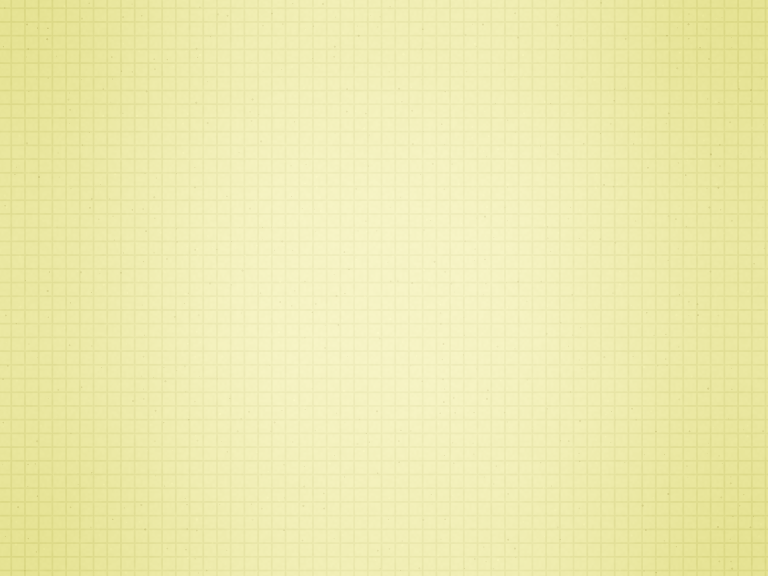
A Shadertoy shader for this pattern:

```glsl
// Yellowed graph paper: a fine square grid with soft worn lines, grain, specks and darker margins.

const float PI = 3.14159265;
const vec2 GRID_CELLS = vec2(56.0, 42.0);
const vec2 GRID_PHASE = vec2(0.82, 0.40);
const float LINE_HALF_WIDTH = 0.065;
const vec3 PAPER_LIGHT = vec3(0.965, 0.955, 0.772);
const vec3 PAPER_DARK = vec3(0.900, 0.888, 0.575);
const vec3 INK_ABSORPTION = vec3(0.80, 0.80, 1.10);

float hash(vec2 cell, float seed) {
    vec3 q = fract(vec3(cell.xyx) * vec3(0.1031, 0.1030, 0.0973) + seed * 0.1379);
    q += dot(q, q.yzx + 33.33);
    return fract((q.x + q.y) * q.z);
}

// Value noise that wraps after a whole number of cells.
float tiledNoise(vec2 uv, vec2 cells, float seed) {
    vec2 p = uv * cells;
    vec2 i = floor(p);
    vec2 f = p - i;
    f = f * f * (3.0 - 2.0 * f);
    vec2 a = mod(i, cells);
    vec2 b = mod(i + 1.0, cells);
    float low = mix(hash(a, seed), hash(vec2(b.x, a.y), seed), f.x);
    float high = mix(hash(vec2(a.x, b.y), seed), hash(b, seed), f.x);
    return mix(low, high, f.y);
}

// Periodic darkening, strongest at the left and right margins.
float marginShade(vec2 uv) {
    vec2 edge = pow(cos(PI * uv), vec2(2.0));
    edge = 0.5 + 0.5 * cos(2.0 * PI * uv);
    return 0.70 * pow(edge.x, 1.6) + 0.30 * pow(edge.y, 1.5);
}

// Coverage of the vertical (x) and horizontal (y) rules.
vec2 gridLines(vec2 uv, vec2 cells, vec2 phase, float halfWidth) {
    vec2 pixel = cells / iResolution.xy;
    vec2 d = abs(fract(uv * cells - phase + 0.5) - 0.5);
    vec2 soft = max(pixel, vec2(0.06));
    return clamp(0.5 + (halfWidth - d) / soft, 0.0, 1.0);
}

// Sparse round flecks, each kept inside its own cell.
float specks(vec2 uv, vec2 cells, float density, float seed) {
    vec2 p = uv * cells;
    vec2 id = mod(floor(p), cells);
    vec2 center = 0.25 + 0.5 * vec2(hash(id, seed), hash(id, seed + 1.0));
    float radius = mix(0.04, 0.10, hash(id, seed + 2.0));
    float pixel = cells.y / iResolution.y;
    float d = length(fract(p) - center) - radius;
    float present = step(hash(id, seed + 3.0), density);
    float strength = mix(0.4, 1.0, hash(id, seed + 4.0));
    return present * strength * (1.0 - smoothstep(-0.5 * pixel, 0.5 * pixel, d));
}

void mainImage(out vec4 fragColor, in vec2 fragCoord) {
    vec2 uv = fragCoord / iResolution.xy;
    float shade = marginShade(uv);

    // Paper with broad mottling and fine grain.
    float mottle = tiledNoise(uv, vec2(16.0, 12.0), 1.0) - 0.5;
    float grain = tiledNoise(uv, vec2(320.0, 240.0), 2.0) - 0.5;
    vec3 color = mix(PAPER_LIGHT, PAPER_DARK, clamp(shade + 0.04 * mottle, 0.0, 1.0));
    color += grain * vec3(0.010, 0.010, 0.014);

    // Rules fade in the middle and wear unevenly along their length.
    vec2 rules = gridLines(uv, GRID_CELLS, GRID_PHASE, LINE_HALF_WIDTH);
    vec2 wear = vec2(tiledNoise(uv, vec2(56.0, 84.0), 3.0),
                     tiledNoise(uv, vec2(112.0, 42.0), 4.0));
    rules *= mix(vec2(0.75), vec2(1.15), wear);
    float ink = max(rules.x, rules.y) * mix(0.032, 0.052, shade);
    color -= ink * INK_ABSORPTION;

    // Dark and pale flecks in the paper.
    float darkFlecks = specks(uv, vec2(72.0, 54.0), 0.14, 5.0);
    float paleFlecks = specks(uv, vec2(64.0, 48.0), 0.10, 11.0);
    color -= darkFlecks * mix(0.06, 0.10, shade) * vec3(0.9, 1.0, 1.1);
    color += paleFlecks * 0.02;

    fragColor = vec4(clamp(color, 0.0, 1.0), 1.0);
}
```
